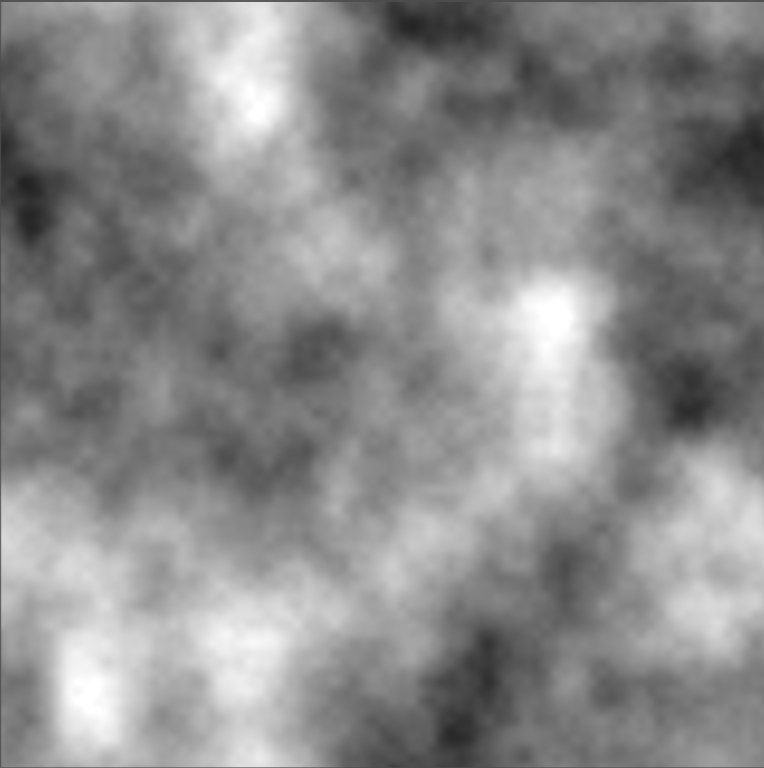
Give the GLSL for this texture, as a WebGL 2 fragment shader.

```glsl
#version 300 es
precision highp float;
// Soft grey clouds: octaves of smooth lattice noise, each twice as fine and
// half as strong. The coarsest lattice holds an evenly spread set of greys,
// so the share of dark and light stays balanced. A hairline frames the edges.

uniform vec2 u_resolution;
out vec4 outColor;

const int   COARSE_CELLS = 5;      // coarsest cells across the canvas
const int   OCTAVES      = 5;
const float GAIN         = 0.5;    // strength of each finer octave
const float MEAN_GREY    = 0.575;
const float CONTRAST     = 0.74;
const vec2  DRIFT        = vec2(0.37, 0.61);    // lattice shift, in cells
const float FRAME_GREY   = 0.3;
const vec3  FRAME_WIDTH  = vec3(0.0016, 0.0026, 0.0013); // left, top, bottom

// Cubes modulo a prime: a scrambled, evenly spread set of values.
float spreadValue(ivec2 node) {
  int k = node.x + COARSE_CELLS * node.y + 1;
  return float((k * k * k) % 29) / 28.0;
}

// Integer hash to 0..1.
float hashValue(ivec2 node, int octave) {
  uint h = uint(node.x) * 1597u + uint(node.y) * 51749u + uint(octave) * 7919u;
  h = h * 747796405u + 2891336453u;
  h = ((h >> ((h >> 28u) + 4u)) ^ h) * 277803737u;
  h = (h >> 22u) ^ h;
  return float(h & 65535u) / 65535.0;
}

float nodeValue(ivec2 node, int cells, int octave) {
  node = node % cells;
  return octave == 0 ? spreadValue(node) : hashValue(node, octave);
}

// Smoothly blended lattice values, centred on zero.
float latticeNoise(vec2 p, int cells, int octave) {
  ivec2 node = ivec2(floor(p));
  vec2 f = fract(p);
  f = f * f * (3.0 - 2.0 * f);
  float low  = mix(nodeValue(node, cells, octave),
                   nodeValue(node + ivec2(1, 0), cells, octave), f.x);
  float high = mix(nodeValue(node + ivec2(0, 1), cells, octave),
                   nodeValue(node + ivec2(1, 1), cells, octave), f.x);
  return mix(low, high, f.y) - 0.5;
}

float clouds(vec2 uv) {
  float sum = 0.0;
  float strength = 1.0;
  int cells = COARSE_CELLS;
  for (int i = 0; i < OCTAVES; i++) {
    vec2 p = uv * float(cells) + DRIFT * float(i + 1);
    sum += strength * latticeNoise(p, cells, i);
    strength *= GAIN;
    cells *= 2;
  }
  return sum;
}

// Coverage of a line of the given width along an edge.
float edgeLine(float distanceToEdge, float width, float pixel) {
  return clamp((width - distanceToEdge) / pixel + 0.5, 0.0, 1.0);
}

void main() {
  vec2 uv = gl_FragCoord.xy / u_resolution;
  vec2 pixel = 1.0 / u_resolution;
  float grey = clamp(MEAN_GREY + CONTRAST * clouds(uv), 0.0, 1.0);

  // Hairline frame, strongest along the top
  float frame = 0.8 * edgeLine(uv.x, FRAME_WIDTH.x, pixel.x);
  frame = max(frame, 0.9 * edgeLine(1.0 - uv.y, FRAME_WIDTH.y, pixel.y));
  frame = max(frame, 0.6 * edgeLine(uv.y, FRAME_WIDTH.z, pixel.y));

  outColor = vec4(vec3(mix(grey, FRAME_GREY, frame)), 1.0);
}
```
